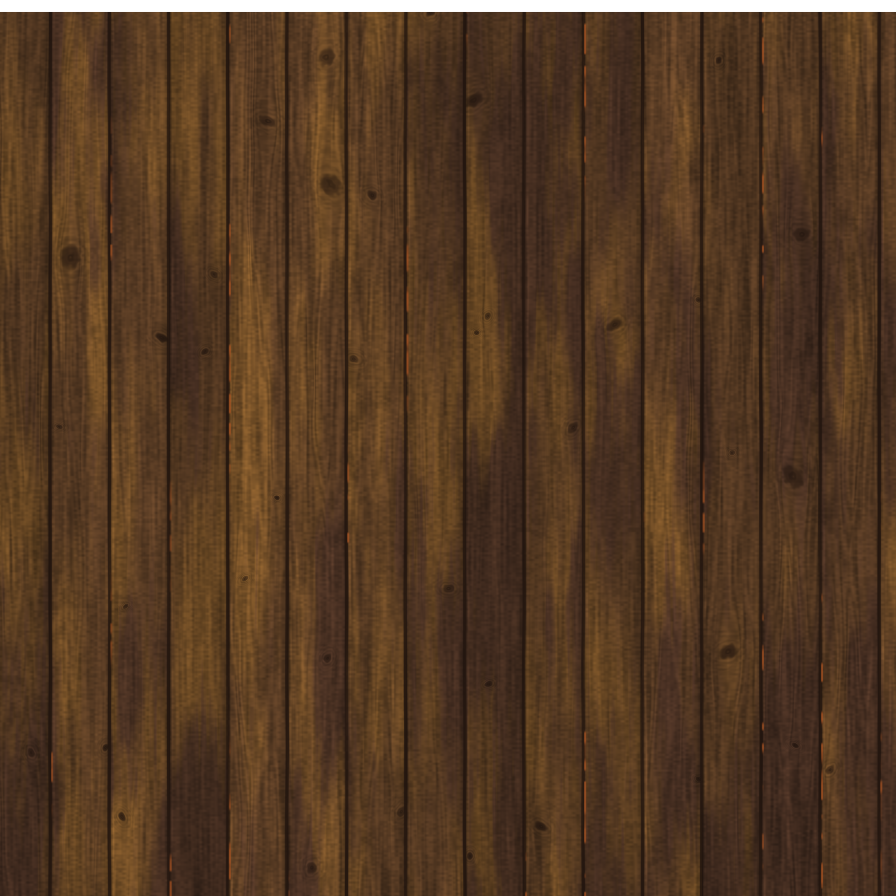
Give the GLSL for this texture, as a WebGL 2 fragment shader.

```glsl
#version 300 es
precision highp float;
// Weathered dark-stained vertical wood planks below a thin white strip.

uniform vec2 u_resolution;
out vec4 outColor;

const float PITCH = 0.0661;        // plank width
const float FIRST_SEAM = 0.056;    // left-most seam
const float STRIP = 0.0133;        // height of the white strip
const float SEAM_HALF = 0.0016;    // half width of the dark seam
const float KNOT_CELL = 0.21;      // at most one knot per cell of a plank
const float KNOT_CHANCE = 0.5;

const vec3 HONEY = vec3(0.44, 0.30, 0.145);
const vec3 BROWN = vec3(0.335, 0.225, 0.135);
const vec3 STAIN = vec3(0.255, 0.168, 0.125);
const vec3 DARK = vec3(0.13, 0.08, 0.055);
const vec3 CHIP = vec3(0.72, 0.35, 0.14);

float hash(vec2 p) {
    vec3 q = fract(vec3(p.xyx) * 0.1031);
    q += dot(q, q.yzx + 33.33);
    return fract((q.x + q.y) * q.z);
}

float noise(vec2 p) {
    vec2 i = floor(p), f = fract(p);
    f = f * f * (3.0 - 2.0 * f);
    return mix(mix(hash(i), hash(i + vec2(1, 0)), f.x),
               mix(hash(i + vec2(0, 1)), hash(i + vec2(1, 1)), f.x), f.y);
}

float fbm(vec2 p) {
    float sum = 0.0, amp = 0.5;
    for (int i = 0; i < 4; i++) {
        sum += amp * noise(p);
        p = p * 2.03 + 17.3;
        amp *= 0.5;
    }
    return sum / 0.9375;
}

// Returns knot darkness, ring shading and the sideways bend of the grain.
vec3 knots(float board, vec2 p) {
    vec3 result = vec3(0);
    float cell = floor(p.y / KNOT_CELL);
    for (float k = -1.0; k <= 1.0; k++) {
        vec2 id = vec2(board + 31.0, cell + k + 9.0);
        if (hash(id) > KNOT_CHANCE) continue;
        float size = hash(id + 5.7);
        float radius = mix(0.003, 0.0125, size * size);
        vec2 center = vec2((hash(id + 2.3) - 0.5) * (PITCH - 2.0 * radius),
                           (cell + k + hash(id + 8.1)) * KNOT_CELL);
        vec2 d = p - center;
        d.y += d.x * (hash(id + 3.9) - 0.5);
        float r = length(d * vec2(1.0, mix(0.7, 1.5, hash(id + 6.4)))) / radius;
        r += 0.35 * (noise(d * 220.0 + id) - 0.5);
        float body = 1.0 - smoothstep(0.55, 1.1, r);
        float rings = (0.5 + 0.5 * sin(r * 9.0)) * exp(-r * 0.8);
        result.x = max(result.x, body * mix(0.45, 0.8, hash(id + 1.4)));
        result.y = max(result.y, rings);
        float reach = dot(d * vec2(1.0, 0.45), d * vec2(1.0, 0.45));
        result.z += sign(d.x) * radius * exp(-reach / (radius * radius * 3.0))
                  * smoothstep(0.0, radius, abs(d.x));
    }
    return result;
}

vec3 plankColor(float board, vec2 p) {
    float seed = board * 13.7 + 40.0;
    vec3 knot = knots(board, p);
    vec2 g = vec2(p.x - knot.z * 0.7 + 0.003 * noise(vec2(seed, p.y * 7.0)), p.y);

    // Grain: fine fibres, broader streaks, long contour figure and rough pits
    float fibre = noise(vec2(g.x * 330.0 + seed, g.y * 16.0));
    float streak = fbm(vec2(g.x * 85.0 + seed, g.y * 3.5));
    float contour = fbm(vec2(g.x * 24.0 + seed, g.y * 2.2 + seed));
    float figure = 0.5 + 0.5 * sin(contour * 75.0);
    float figureAmount = mix(0.03, 0.16, hash(vec2(seed, 4.0)));
    float pits = noise(vec2(g.x * 230.0 + seed, g.y * 400.0));

    // Wear: streaky patches of dark stain, heavier toward the bottom
    float patchy = fbm(vec2(p.x * 16.0 + seed, p.y * 3.6 + seed * 0.7));
    patchy += 0.32 * (streak - 0.5) + 0.12 * (fibre - 0.5) + 0.16 * (0.5 - p.y);
    patchy += 0.18 * (hash(vec2(seed, 2.0)) - 0.5);
    float stain = smoothstep(0.45, 0.66, patchy);
    float gold = smoothstep(0.3, 0.72, fbm(vec2(p.x * 22.0 - seed, p.y * 5.0))
                 + 0.35 * (streak - 0.5) - 0.12 * smoothstep(0.6, 1.0, board / 14.0));

    vec3 color = mix(mix(BROWN, HONEY, gold), STAIN, stain * 0.9);
    float shade = 1.0 + 0.28 * (fibre - 0.5) + 0.3 * (streak - 0.5)
                + 0.2 * (pits - 0.5) - figureAmount * (figure - 0.4);
    color *= shade * mix(0.94, 1.07, hash(vec2(seed, 7.0)));
    color *= 1.0 - 0.3 * knot.y;
    return mix(color, DARK, knot.x);
}

void main() {
    vec2 uv = gl_FragCoord.xy / u_resolution;
    float px = 1.0 / u_resolution.y;
    float position = (uv.x - FIRST_SEAM) / PITCH + 1.0;
    float board = floor(position);
    vec2 p = vec2((fract(position) - 0.5) * PITCH, uv.y);
    vec3 color = plankColor(board, p);

    // Seams: soft bevel, thin lit lip, worn orange chips and a dark gap
    float seamId = floor(position + 0.5);
    float side = (position - seamId) * PITCH;
    float gap = abs(side + 0.0008 * (noise(vec2(seamId * 9.0, uv.y * 12.0)) - 0.5));
    color *= 1.0 - 0.3 * exp(-gap / 0.0035);
    float lip = exp(-pow((side - 0.0042) / 0.0013, 2.0));
    color *= 1.0 + 0.25 * lip * noise(vec2(seamId * 5.0, uv.y * 25.0));
    float depth = mix(0.6, 0.95, noise(vec2(seamId * 3.7, uv.y * 6.0)));
    float line = 1.0 - smoothstep(SEAM_HALF - px * 0.5, SEAM_HALF + px, gap);
    color = mix(color, DARK, line * depth);
    float worn = smoothstep(0.67, 0.8, noise(vec2(seamId * 7.3, uv.y * 7.0)))
               * smoothstep(0.45, 0.75, noise(vec2(seamId * 4.1, uv.y * 90.0)));
    float chip = 1.0 - smoothstep(0.0005, 0.0005 + 1.2 * px, abs(side - 0.0022));
    color = mix(color, CHIP, worn * chip * 0.65);

    float strip = smoothstep(-0.5 * px, 0.5 * px, uv.y - (1.0 - STRIP));
    outColor = vec4(mix(color, vec3(1), strip), 1.0);
}
```
